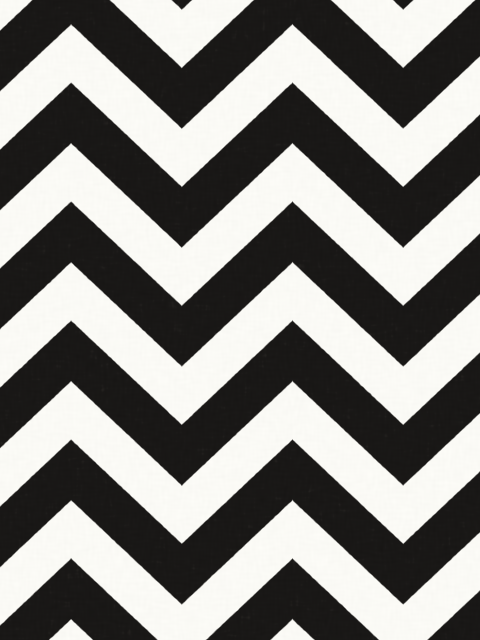
This pattern is drawn by a Shadertoy shader. Its source:

```glsl
// Black and off-white chevron stripes printed on finely woven cotton.

const float ZIG_WIDTH  = 0.3459;  // peak to peak, in canvas heights
const float ZIG_DEPTH  = 0.1628;  // peak to valley
const float PEAK_X     = 0.1111;  // first peak from the left
const float ROW_HEIGHT = 0.1859;  // one black plus one white stripe
const float INK_HEIGHT = 0.0947;  // vertical extent of a black stripe
const float INK_TOP    = 0.1292;  // top of a black peak, from the upper edge
const float THREADS    = 210.0;   // threads per canvas height

const vec3 CLOTH     = vec3(0.982, 0.980, 0.962);
const vec3 INK       = vec3(0.098, 0.092, 0.087);
const vec3 FADED_INK = vec3(0.150, 0.140, 0.130);

vec2 hashGradient(vec2 cell) {
    vec3 q = fract(cell.xyx * vec3(0.1031, 0.1030, 0.0973));
    q += dot(q, q.yzx + 33.33);
    return 2.0 * fract((q.xx + q.yz) * q.zy) - 1.0;
}

float gradientNoise(vec2 p) {
    vec2 cell = floor(p), f = fract(p);
    vec2 u = f * f * f * (f * (f * 6.0 - 15.0) + 10.0);
    float a = dot(hashGradient(cell), f);
    float b = dot(hashGradient(cell + vec2(1, 0)), f - vec2(1, 0));
    float c = dot(hashGradient(cell + vec2(0, 1)), f - vec2(0, 1));
    float d = dot(hashGradient(cell + vec2(1, 1)), f - vec2(1, 1));
    return mix(mix(a, b, u.x), mix(c, d, u.x), u.y);
}

// Triangle wave: 0 at the peaks, 1 in the valleys.
float zigzag(float x, float period) {
    return 1.0 - abs(2.0 * fract(x / period) - 1.0);
}

// Signed distance to the nearest stripe, negative inside the ink.
float chevronDistance(vec2 p) {
    float depth = 1.0 - p.y - INK_TOP - ZIG_DEPTH * zigzag(p.x - PEAK_X, ZIG_WIDTH);
    float fromCentre = mod(depth - 0.5 * INK_HEIGHT + 0.5 * ROW_HEIGHT, ROW_HEIGHT) - 0.5 * ROW_HEIGHT;
    float slope = 2.0 * ZIG_DEPTH / ZIG_WIDTH;
    return (abs(fromCentre) - 0.5 * INK_HEIGHT) / sqrt(1.0 + slope * slope);
}

// Uneven warp and weft threads, stretched along each direction.
float weave(vec2 p, float threads) {
    return gradientNoise(p * threads * vec2(1.0, 0.25))
         + gradientNoise(p * threads * vec2(0.25, 1.0) + 57.0);
}

void mainImage(out vec4 fragColor, in vec2 fragCoord) {
    vec2 p = fragCoord / iResolution.y;
    float pixel = 1.0 / iResolution.y;
    float threads = weave(p, THREADS);
    float mottle = gradientNoise(p * 45.0) + 0.5 * gradientNoise(p * 95.0 + 19.0);

    // Cloth and ink, each with its own faint wear.
    vec3 cloth = CLOTH + 0.010 * threads + 0.005 * mottle;
    float fade = smoothstep(0.25, 1.1, 0.6 * mottle + 0.6 * threads);
    vec3 ink = mix(INK, FADED_INK, fade) + 0.008 * threads;

    // The threads roughen the printed edge very slightly.
    float d = chevronDistance(p) + 0.0005 * threads;
    float soft = max(0.9 * pixel, 0.0013);
    vec3 color = mix(ink, cloth, smoothstep(-soft, soft, d));
    fragColor = vec4(clamp(color, 0.0, 1.0), 1.0);
}
```
